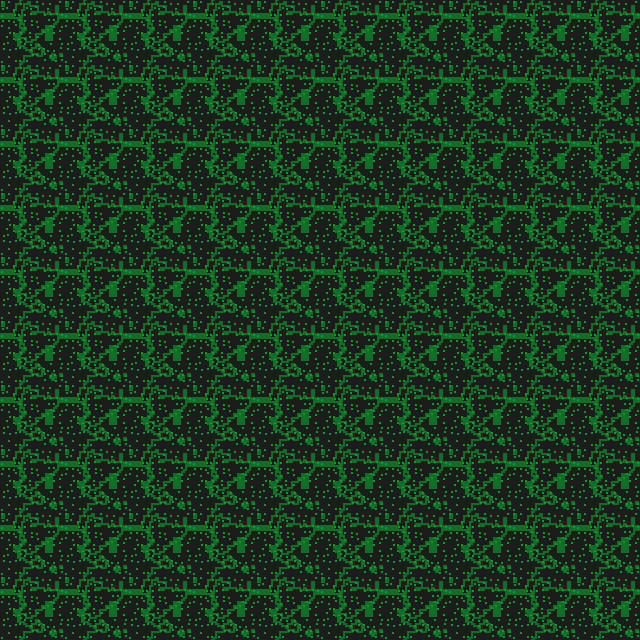
This pattern is drawn by a Shadertoy shader. Its source:

```glsl
// Ten by ten tiles of stepped green coastlines, ladders, boxes and dots on charcoal.
// Each tile is a 32 by 32 grid of region ids; a line is drawn wherever two
// neighbouring cells differ, and dots are scattered on a wrapped jittered grid.

const float CELLS = 32.0;

float hash(vec2 p) {
    vec3 h = fract(vec3(p.xyx) * vec3(0.1031, 0.1030, 0.0973));
    h += dot(h, h.yzx + 33.33);
    return fract((h.x + h.y) * h.z);
}

// Number of path segments crossed by a ray going right from p
int crossings(vec2 p, vec2 path[17]) {
    int count = 0;
    for (int i = 0; i < 16; i++) {
        vec2 a = path[i], b = path[i + 1];
        if ((a.y > p.y) != (b.y > p.y) &&
            p.x < mix(a.x, b.x, (p.y - a.y) / (b.y - a.y))) count++;
    }
    return count;
}

// Coast running through every tile, and the closed island beside it
int landParity(vec2 p) {
    vec2 coast[17] = vec2[17](
        vec2(11.4, -1.4), vec2(8.1, 3.1), vec2(6.4, 7.8), vec2(10, 9.8),
        vec2(9.2, 12.5), vec2(10.9, 14.8), vec2(8.1, 17), vec2(7.8, 19.8),
        vec2(11.4, 23.7), vec2(14.8, 25.6), vec2(18.4, 22.6), vec2(21.7, 24.8),
        vec2(20.3, 27.8), vec2(16.2, 27), vec2(12.6, 28.1), vec2(11.4, 30.6),
        vec2(8.1, 35.1));
    vec2 island[17] = vec2[17](
        vec2(14, 1), vec2(19, 4), vec2(20, 5.6), vec2(27.7, 7),
        vec2(29.2, 8), vec2(29, 10.5), vec2(26.5, 13), vec2(22.5, 14),
        vec2(19, 17.5), vec2(17, 19.5), vec2(13.5, 21), vec2(12, 19),
        vec2(8.5, 19.2), vec2(12, 15), vec2(10.6, 11), vec2(11.6, 4),
        vec2(14, 1));
    return (crossings(p, coast) + crossings(p, island)) % 2;
}

// Region id of the cell with centre p; y runs down the tile
int regionId(vec2 p) {
    vec2 c = mod(floor(p), CELLS);
    bool oddColumn = mod(c.x, 2.0) > 0.5;

    // Chain links, ladders, stacked boxes, paired boxes, plus sign
    if ((c.x > 28.5 || c.x < 6.5) && oddColumn && (c.y == 7.0 || c.y == 8.0)) return 2;
    if ((c.x == 23.0 || c.x == 25.0) && c.y > 12.5 && c.y < 19.5) return 3 + int(c.y) / 2;
    if (c.x == 28.0 && c.y > 2.5 && c.y < 6.5) return 20 + int(c.y) / 2;
    if ((c.x == 16.0 || c.x == 17.0) && c.y == 6.0) return 30 + int(c.x);
    if (abs(c.x - 26.0) + abs(c.y - 28.0) < 1.5) return 50;

    // Lone boxes
    if (hash(c + 7.0) < 0.011) return 51;

    // Crenellate the outlines with wrapped row and column shifts
    vec2 shift = vec2(hash(vec2(c.y, 71.0)) * 1.4, hash(vec2(c.x, 43.0))) - vec2(0.7, 0.5);
    return landParity(p + shift);
}

// Distance to the region borders that meet at the nearest grid corner
float borderDistance(vec2 q) {
    vec2 corner = floor(q + 0.5);
    vec2 r = q - corner;
    int nw = regionId(corner + vec2(-0.5, -0.5));
    int ne = regionId(corner + vec2(0.5, -0.5));
    int sw = regionId(corner + vec2(-0.5, 0.5));
    int se = regionId(corner + vec2(0.5, 0.5));
    float d = 1.0;
    if (nw != ne) d = min(d, max(abs(r.x), r.y));
    if (sw != se) d = min(d, max(abs(r.x), -r.y));
    if (nw != sw) d = min(d, max(abs(r.y), r.x));
    if (ne != se) d = min(d, max(abs(r.y), -r.x));
    return d;
}

// Square dots, one per block at most, snapped to half cells
float dotDistance(vec2 q) {
    float blocks = 11.0;
    vec2 block = floor(q * blocks / CELLS);
    if (hash(block + 19.0) > 0.74) return 1.0;
    vec2 jitter = 0.22 + 0.56 * vec2(hash(block + 3.0), hash(block + 57.0));
    vec2 center = floor((block + jitter) * CELLS / blocks * 2.0 + 0.5) * 0.5;
    vec2 r = abs(q - center);
    return max(r.x, r.y) - 0.28;
}

void mainImage(out vec4 fragColor, in vec2 fragCoord) {
    vec2 uv = fragCoord / iResolution.xy;
    vec2 q = fract(vec2(uv.x, 1.0 - uv.y) * 10.0) * CELLS;
    float pixel = 10.0 * CELLS / min(iResolution.x, iResolution.y);

    float d = min(borderDistance(q) - 0.18, dotDistance(q));

    // Bar joining the chain links across the tile border
    float barX = abs(mod(q.x - 2.0 + 16.0, CELLS) - 16.0);
    d = min(d, max(barX - 4.5, abs(q.y - 8.0) - 0.18));

    float ink = clamp(0.5 - d / pixel, 0.0, 1.0);
    fragColor = vec4(mix(vec3(0.11), vec3(0.0, 1.0, 0.23), ink), 1.0);
}
```
